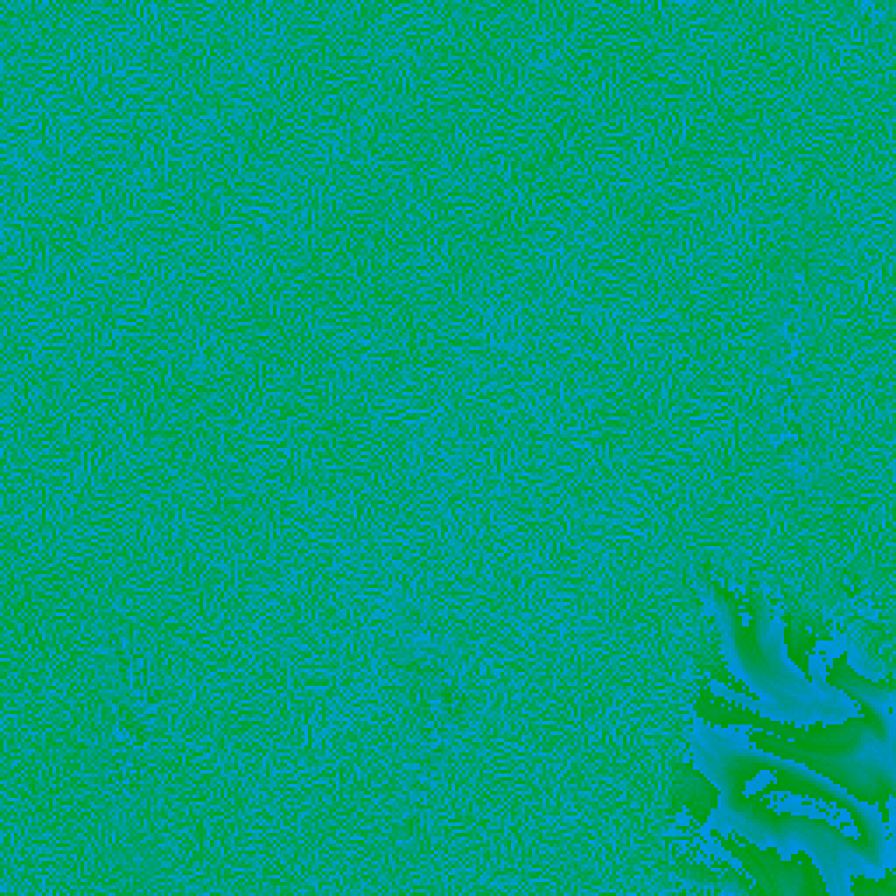
Write a WebGL 1 fragment shader that draws this texture.

```glsl
precision highp float;
// Fine green-to-blue mosaic of square cells: hash noise, set against its
// neighbours, makes clumps and maze-like runs; calm patches, strongest at the
// lower right, show a wrapped terrain of layered sines with sawtooth contours.

uniform vec2 u_resolution;

const float CELLS = 256.0;            // cells along one side
const float GRAIN_CONTRAST = 4.4;     // steepness of the grain's value curve
const float GRAIN_BIAS = -0.12;       // below zero favours green
const float REPULSION = 0.14;         // how strongly neighbours differ
const float RUN_LEAN = 0.24;          // how far runs favour one axis
const float RUN_FREQ = 55.0;          // how often runs change direction
const float DRIFT = 0.2;              // broad wandering between the colours
const float TERRAIN_FREQ = 24.0;
const float TERRAIN_HEIGHT = 0.8;     // wraps per unit of terrain
const float JITTER_ROUGH = 0.9;       // grain left on rough contours
const float JITTER_CALM = 0.12;       // grain left on calm contours
const vec2 CALM_CENTER = vec2(0.92, 0.12);
const float CALM_SPREAD = 0.025;
const float CALM_SHADE = 0.92;        // calm patches are slightly darker
const vec3 GREEN = vec3(0.0, 0.645, 0.01);
const vec3 BLUE = vec3(0.0, 0.62, 1.0);

float hash(vec2 cell) {
  vec3 q = fract(cell.xyx * vec3(0.1031, 0.1030, 0.0973));
  q += dot(q, q.yzx + 33.33);
  return fract((q.x + q.y) * q.z);
}

// Layered sines, each layer bent by itself, turned and made finer.
float waves(vec2 p) {
  const mat2 turn = mat2(0.86, 0.51, -0.51, 0.86);
  float sum = 0.0;
  float amp = 1.0;
  for (int i = 0; i < 5; i++) {
    p += 0.7 * sin(p.yx * 1.3 + vec2(1.7, 4.1));
    sum += amp * sin(p.x) * cos(p.y * 0.8 + 0.6);
    p = turn * p * 1.9 + 2.3;
    amp *= 0.52;
  }
  return sum;
}

// Random value less its neighbours; the lean stretches runs along one axis.
float grain(vec2 cell, float lean, float drift) {
  float across = hash(cell - vec2(1.0, 0.0)) + hash(cell + vec2(1.0, 0.0));
  float along = hash(cell - vec2(0.0, 1.0)) + hash(cell + vec2(0.0, 1.0));
  float g = hash(cell) - 0.5 - (REPULSION - lean) * (across - 1.0)
          - (REPULSION + lean) * (along - 1.0);
  return 1.0 / (1.0 + exp(-GRAIN_CONTRAST * g - GRAIN_BIAS - drift));
}

// Share of smooth terrain: a corner patch and upright wisps around it.
float calmness(vec2 p) {
  vec2 d = (p - CALM_CENTER) * vec2(1.0, 0.85);
  float corner = 0.8 * exp(-dot(d, d) / CALM_SPREAD);
  float wisps = waves(vec2(p.x + 0.3 * p.y, 0.55 * p.y) * 17.0 + 5.0);
  float low = 0.22 * (1.0 - smoothstep(0.1, 0.75, p.y));
  float right = 0.14 * smoothstep(0.4, 1.0, p.x);
  return smoothstep(0.3, 1.0, corner + low + right + 0.24 * wisps);
}

vec3 mosaic(vec2 uv) {
  vec2 cell = floor(uv * CELLS);
  vec2 p = (cell + 0.5) / CELLS;

  // Rough grain with wandering run direction and colour
  float lean = RUN_LEAN * (0.15 + 1.3 * waves(p * RUN_FREQ + 8.0));
  float drift = DRIFT * (waves(p * 5.0 + 2.0) + waves(p * 38.0 + 3.0));
  float rough = grain(cell, clamp(lean, -RUN_LEAN, RUN_LEAN), drift);

  // Wrapped terrain, stretched along a falling diagonal
  vec2 slope = vec2(0.76 * p.x + 0.65 * p.y, 0.36 * p.x - 0.42 * p.y);
  float height = TERRAIN_HEIGHT * waves(slope * TERRAIN_FREQ);
  float calm = calmness(p);
  float jitter = mix(JITTER_ROUGH, JITTER_CALM, smoothstep(0.0, 0.8, calm));
  float contour = fract(height + jitter * (rough - 0.5));

  float value = mix(rough, contour, smoothstep(0.0, 0.2, calm));
  return mix(GREEN, BLUE, value) * mix(1.0, CALM_SHADE, calm);
}

void main() {
  // Four taps per pixel smooth cell edges at any size
  vec3 color = vec3(0.0);
  for (int j = 0; j < 2; j++) {
    for (int i = 0; i < 2; i++) {
      vec2 offset = 0.5 * vec2(float(i), float(j)) - 0.25;
      color += mosaic((gl_FragCoord.xy + offset) / u_resolution);
    }
  }
  gl_FragColor = vec4(0.25 * color, 1.0);
}
```
